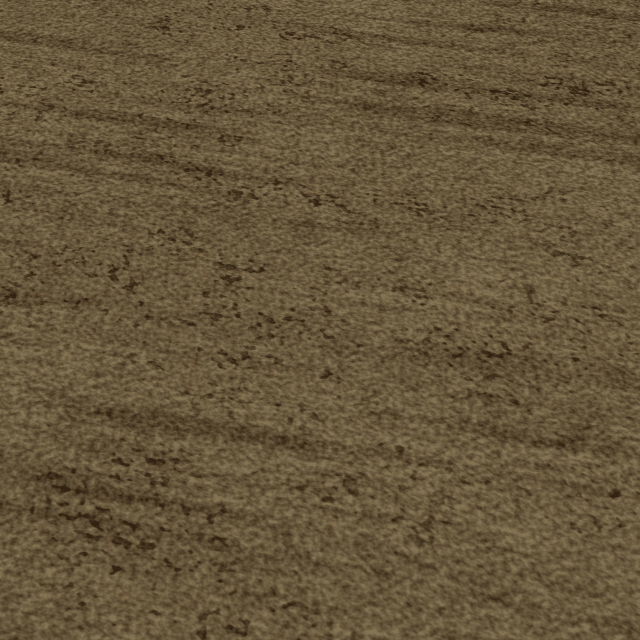
A Shadertoy shader for this texture:

```glsl
// Weathered brown ground seen at a slant: wavy dark streaks fall to the right.
// Stretched gradient noise on a receding plane builds patches, streaks, fibres,
// pits and fine grain; their sum picks a tone between dark and light earth.

#define HORIZON 2.4
#define TILT 0.08
#define BASE_TONE 0.73
#define PATCH_DEPTH 0.30
#define STREAK_DEPTH 0.34
#define MOTTLE_DEPTH 0.42
#define FIBRE_DEPTH 0.75
#define PIT_DEPTH 0.72
#define GRAIN_DEPTH 1.45
#define DARK_EARTH vec3(0.26, 0.20, 0.12)
#define LIGHT_EARTH vec3(0.48, 0.42, 0.30)
#define RUST vec3(0.47, 0.34, 0.22)

// Random unit gradient for a lattice cell
vec2 cellGradient(vec2 cell) {
    uvec2 q = uvec2(ivec2(cell)) * uvec2(73857u, 19349u);
    uint h = (q.x ^ (q.y << 7)) + q.y;
    h = (h ^ (h >> 15)) * 43261u;
    h = (h ^ (h >> 13)) * 69069u;
    h ^= h >> 16;
    float angle = float(h & 65535u) * 6.28319 / 65536.0;
    return vec2(cos(angle), sin(angle));
}

float gradientNoise(vec2 p) {
    vec2 i = floor(p);
    vec2 f = p - i;
    vec2 w = f * f * f * (f * (f * 6.0 - 15.0) + 10.0);
    float a = dot(cellGradient(i), f);
    float b = dot(cellGradient(i + vec2(1, 0)), f - vec2(1, 0));
    float c = dot(cellGradient(i + vec2(0, 1)), f - vec2(0, 1));
    float d = dot(cellGradient(i + vec2(1, 1)), f - vec2(1, 1));
    return mix(mix(a, b, w.x), mix(c, d, w.x), w.y);
}

float fbm(vec2 p, int octaves) {
    float sum = 0.0;
    float amplitude = 0.5;
    for (int i = 0; i < octaves; i++) {
        sum += amplitude * gradientNoise(p);
        p = p * 2.03 + vec2(17.3, 41.7);
        amplitude *= 0.5;
    }
    return sum;
}

// Plane coordinates: x runs along the streaks, y across them
vec2 groundPlane(vec2 uv) {
    float depth = HORIZON - uv.y;
    float middle = HORIZON - 0.5;
    float x = uv.x - 0.5;
    return vec2(x * middle, (1.0 + TILT * x) * middle * middle) / depth;
}

void mainImage(out vec4 fragColor, in vec2 fragCoord) {
    vec2 uv = fragCoord / iResolution.xy;
    vec2 ground = groundPlane(uv);
    ground.y += 0.014 * gradientNoise(ground * vec2(2.0, 4.0) + 5.0);
    ground.y += 0.003 * gradientNoise(ground * vec2(13.0, 20.0) + 9.0);

    // Broad light and dark areas
    float patches = fbm(ground * vec2(2.2, 6.0) + 31.0, 3);
    float roughness = smoothstep(-0.14, 0.18, fbm(ground * vec2(3.0, 6.0) + 63.0, 3));

    // Long dark furrows with thinner lines between, stronger in some bands
    float furrow = gradientNoise(ground * vec2(0.8, 27.0) + 11.0);
    furrow += 0.5 * gradientNoise(ground * vec2(2.0, 52.0) + 19.0);
    float band = smoothstep(-0.2, 0.2, gradientNoise(ground * vec2(1.5, 5.0) + 83.0));
    float streaks = smoothstep(0.0, 0.4, furrow) * mix(0.35, 1.0, band);
    float thinLines = fbm(ground * vec2(5.0, 90.0) + 29.0, 2);

    // Short fibres that rise to the right, on the smoother areas
    mat2 turn = mat2(0.92, -0.39, 0.39, 0.92);
    float fibres = fbm(turn * ground * vec2(30.0, 130.0) + 47.0, 2);

    // Mottling, scattered pits and fine grain
    float mottle = fbm(ground * vec2(17.0, 48.0) + 23.0, 3);
    float pitNoise = fbm(ground * vec2(58.0, 100.0) + 71.0, 2);
    float cluster = fbm(ground * vec2(11.0, 22.0) + 113.0, 2);
    float pits = smoothstep(0.09, 0.27, pitNoise + 0.6 * cluster);
    pits *= mix(0.3, 1.0, roughness);
    float grain = fbm(ground * vec2(110.0, 175.0) + 101.0, 2);

    float tone = BASE_TONE + PATCH_DEPTH * patches + MOTTLE_DEPTH * mottle;
    tone += FIBRE_DEPTH * fibres * (1.0 - 0.5 * roughness) + GRAIN_DEPTH * grain;
    tone += 0.45 * thinLines * mix(0.4, 1.0, band);
    tone -= STREAK_DEPTH * streaks + PIT_DEPTH * pits;
    tone = clamp(tone, -0.3, 1.15);

    // Earth tone with sparse rusty flecks
    vec3 colour = mix(DARK_EARTH, LIGHT_EARTH, tone);
    float fleck = smoothstep(0.14, 0.34, fbm(ground * vec2(34.0, 60.0) + 137.0, 2));
    colour = mix(colour, RUST * (0.5 + 0.5 * tone), 0.4 * fleck * roughness);
    fragColor = vec4(colour, 1.0);
}
```
